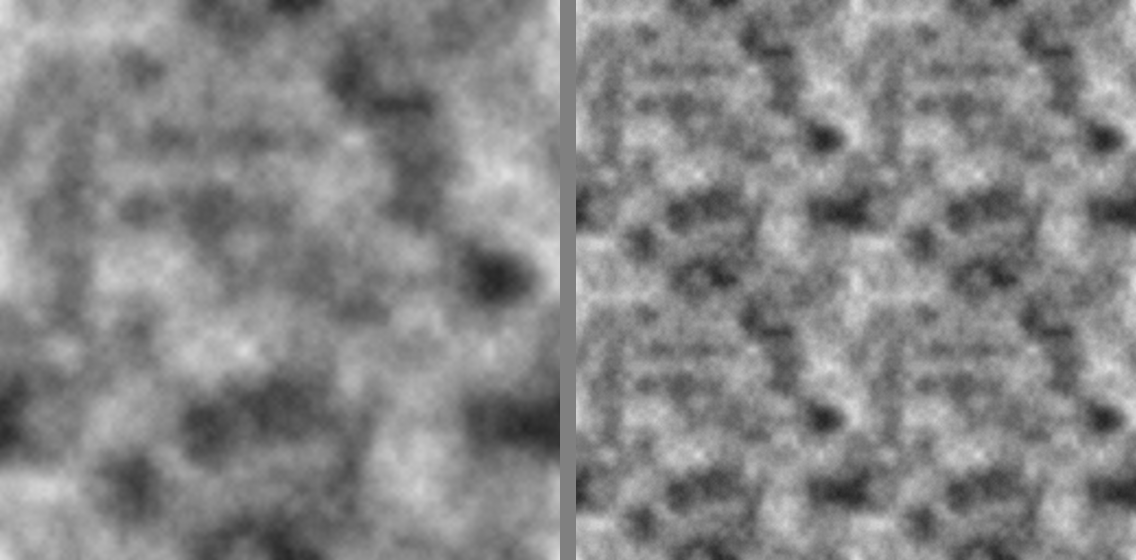
Left, the tile; right, the same tile 2 across and 2 down.
Reproduce this texture procedurally as a Shadertoy shader.

```glsl
// Soft grey clouds: seamless fractal value noise.
#define BASE_CELLS 8.0    // lattice cells across the canvas in the first octave
#define OCTAVES 5
#define GAIN 0.5          // amplitude ratio between octaves
#define MEAN_GREY 0.473
#define CONTRAST 1.02
#define SEED 3.7

float hash(vec2 cell, float seed) {
    return fract(sin(dot(cell, vec2(127.1, 311.7)) + seed * 74.7) * 43758.5453);
}

// Value noise whose lattice wraps after a whole number of cells
float tiledNoise(vec2 p, float cells, float seed) {
    vec2 corner = mod(floor(p), cells);
    vec2 next = mod(corner + 1.0, cells);
    vec2 f = fract(p);
    vec2 blend = f * f * (3.0 - 2.0 * f);
    float bottom = mix(hash(corner, seed), hash(vec2(next.x, corner.y), seed), blend.x);
    float top = mix(hash(vec2(corner.x, next.y), seed), hash(next, seed), blend.x);
    return mix(bottom, top, blend.y);
}

// Octaves of doubling frequency, normalised to 0..1
float clouds(vec2 uv) {
    float sum = 0.0, total = 0.0, amplitude = 1.0, cells = BASE_CELLS;
    for (int i = 0; i < OCTAVES; i++) {
        sum += amplitude * tiledNoise(uv * cells, cells, SEED + float(i));
        total += amplitude;
        amplitude *= GAIN;
        cells *= 2.0;
    }
    return sum / total;
}

void mainImage(out vec4 fragColor, in vec2 fragCoord) {
    vec2 uv = fragCoord / iResolution.xy;
    float grey = MEAN_GREY + CONTRAST * (clouds(uv) - 0.5);
    fragColor = vec4(vec3(clamp(grey, 0.0, 1.0)), 1.0);
}
```
